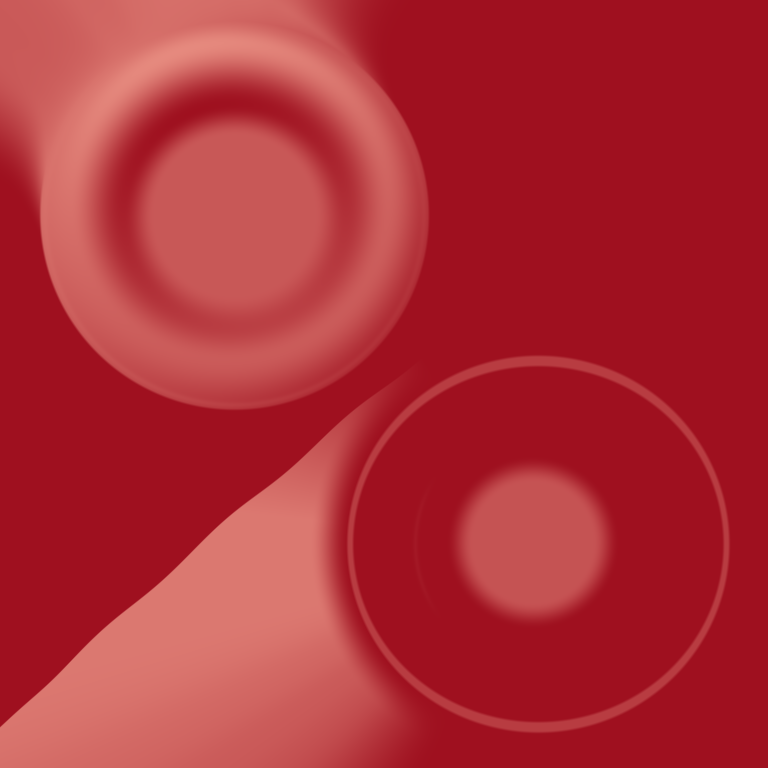
A WebGL 1 fragment shader for this background:

```glsl
precision highp float;

uniform vec2 u_resolution;

float slopeAt(float i) {
  return fract(sin(i * 127.1) * 4375.85) * 2.0 - 1.0;
}

// One-dimensional gradient noise
float gradientNoise(float x) {
  float i = floor(x);
  float f = x - i;
  float blend = f * f * f * (f * (f * 6.0 - 15.0) + 10.0);
  return mix(slopeAt(i) * f, slopeAt(i + 1.0) * (f - 1.0), blend);
}

// Direction in degrees, from 0 to 360
float bearing(vec2 v) {
  return mod(degrees(atan(v.y, v.x)), 360.0);
}

// 1 when facing the given direction, 0 when facing away
float facing(float angle, float toward) {
  return 0.5 + 0.5 * cos(radians(angle - toward));
}

// Glow fanning out behind the upper ring
float upperFan(float r, float angle, float rimLight) {
  float halo = exp(-max(r - 0.253, 0.0) / 0.025);
  float spread = 18.0 * halo;
  float window = smoothstep(50.0 - spread, 92.0 - 2.0 * spread, angle)
    * (1.0 - smoothstep(146.0 + spread, 170.0 + spread, angle));
  float level = mix(0.92, 0.7, smoothstep(105.0, 142.0, angle));
  level += 0.07 * gradientNoise(angle * 0.13);
  return window * mix(level, rimLight, halo);
}

// Rounded ring with a shaded groove and an inner disc
float upperRing(vec2 p) {
  float r = length(p);
  float angle = bearing(p);
  float lit = facing(angle, 110.0);
  float rimLight = 0.2 + 0.75 * facing(angle, 140.0);

  float groove = 0.46 * (1.0 - lit);
  float crest = 0.72 + 0.45 * lit * lit;
  float crestRadius = mix(0.186, 0.226, lit);
  float shade = mix(0.69, groove, smoothstep(0.104, 0.144, r));
  shade = mix(shade, crest, smoothstep(0.146, crestRadius, r));
  shade = mix(shade, rimLight, smoothstep(crestRadius, 0.256, r));
  shade += 0.1 * (1.0 - lit) * exp(-pow((r - 0.247) / 0.004, 2.0));

  float body = 1.0 - smoothstep(0.251, 0.255, r);
  return mix(upperFan(r, angle, rimLight), shade, body);
}

// Broad beam cut by an uneven diagonal edge
float lowerBeam(vec2 uv, vec2 p) {
  float r = length(p);
  float angle = bearing(p);
  float level = clamp((angle - 122.0) / 52.0, 0.0, 1.0);
  level *= mix(1.0, 0.68, smoothstep(194.0, 220.0, angle));
  level *= 1.0 - smoothstep(216.0, 244.0, angle);
  level *= 1.0 + 0.08 * gradientNoise(angle * 0.14) * smoothstep(195.0, 215.0, angle);

  float edge = 0.053 + 0.882 * uv.x + 0.0085 * sin(5.93 * uv.x)
    + 0.0033 * cos(38.6 * (uv.x - 0.13)) * smoothstep(0.0, 0.1, uv.x);
  float below = 1.0 - smoothstep(-0.0015, 0.0015, uv.y - edge);
  return level * below * smoothstep(0.246, 0.298, r);
}

// Thin outline around a soft disc
float lowerRing(vec2 p) {
  float r = length(p);
  float upright = p.y * p.y / max(dot(p, p), 0.0001);
  float offset = abs(r - 0.245 + 0.0065 * upright);
  float halfWidth = 0.0045 + 0.003 * upright;
  float outline = 0.42 * (1.0 - smoothstep(halfWidth - 0.003, halfWidth + 0.0015, offset));

  float disc = 0.64 * (1.0 - smoothstep(0.078, 0.113, length(p + vec2(0.007, -0.002))));
  float crease = 0.07 * exp(-pow((r - 0.16) / 0.003, 2.0))
    * smoothstep(0.9, 1.0, facing(bearing(p), 182.0));
  return max(outline, disc + crease);
}

void main() {
  vec2 uv = gl_FragCoord.xy / u_resolution;
  vec2 upper = uv - vec2(0.3055, 0.7195);
  vec2 lower = uv - vec2(0.701, 0.2915);

  float light = max(upperRing(upper), max(lowerBeam(uv, lower), lowerRing(lower)));

  vec3 crimson = vec3(0.622, 0.064, 0.122);
  vec3 coral = vec3(0.86, 0.47, 0.44);
  gl_FragColor = vec4(mix(crimson, coral, light), 1.0);
}
```
